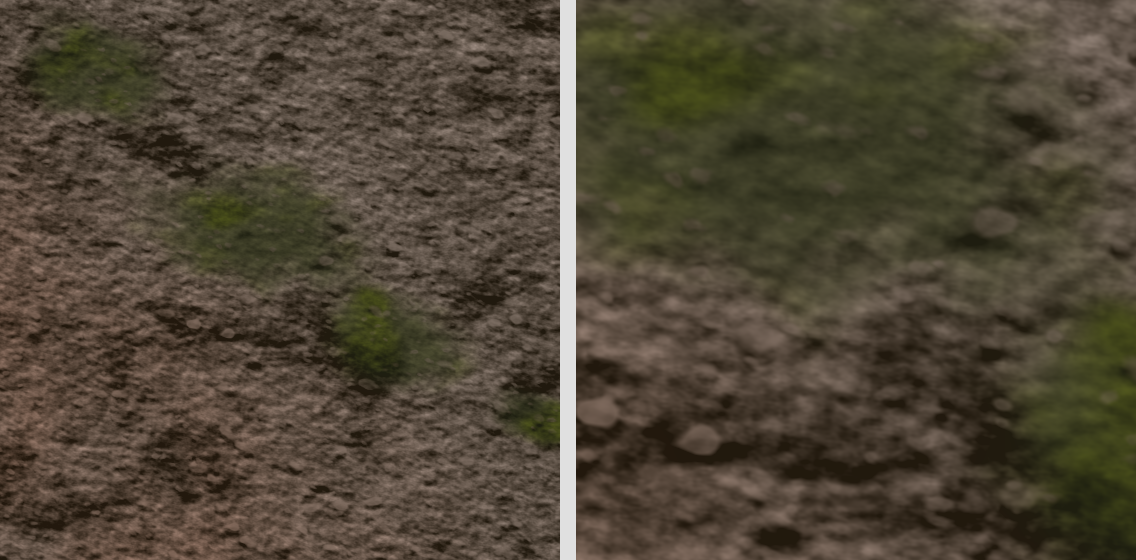
Left: the whole. Right: its middle third, enlarged.
Reproduce this texture procedurally as a WebGL 2 fragment shader.

```glsl
#version 300 es
precision highp float;

uniform vec2 u_resolution;
out vec4 fragColor;

float hash(vec2 p) {
    vec3 q = fract(p.xyx * 0.1031);
    q += dot(q, q.yzx + 33.33);
    return fract((q.x + q.y) * q.z);
}

vec2 hash2(vec2 p) {
    return vec2(hash(p), hash(p + 57.3));
}

float noise(vec2 p) {
    vec2 cell = floor(p), f = fract(p);
    f = f * f * (3.0 - 2.0 * f);
    float low = mix(hash(cell), hash(cell + vec2(1, 0)), f.x);
    float high = mix(hash(cell + vec2(0, 1)), hash(cell + vec2(1, 1)), f.x);
    return mix(low, high, f.y);
}

float fbm(vec2 p, int octaves) {
    float sum = 0.0, weight = 0.5, total = 0.0;
    for (int i = 0; i < octaves; i++) {
        sum += weight * noise(p);
        total += weight;
        weight *= 0.6;
        p = mat2(0.96, -0.28, 0.28, 0.96) * p * 1.95 + 17.7;
    }
    return sum / total;
}

vec2 rotate(vec2 p, float angle) {
    float c = cos(angle), s = sin(angle);
    return vec2(c * p.x - s * p.y, s * p.x + c * p.y);
}

// Scattered flat stones: x is the lit body, y the shadow beneath
vec2 stones(vec2 p, float density, float chance, float softness) {
    vec2 q = p * density, cell = floor(q), result = vec2(0);
    for (int y = -1; y <= 1; y++) {
        for (int x = -1; x <= 1; x++) {
            vec2 id = cell + vec2(x, y);
            float present = step(hash(id + 91.7), chance);
            vec2 d = rotate(q - id - hash2(id), 0.7 * hash(id + 13.1) - 0.15);
            float radius = mix(0.14, 0.36, hash(id + 29.4));
            float wobble = 0.25 * (noise(q * 4.0) - 0.5);
            float body = length(d * vec2(1.0, 1.9)) - radius + wobble;
            vec2 below = d + vec2(-0.06, 0.2);
            float shade = length(below * vec2(0.85, 1.7)) - radius + wobble;
            float tone = mix(0.45, 1.0, hash(id + 71.9));
            vec2 cover = vec2(tone, 1.0) * smoothstep(softness, -softness, vec2(body, shade));
            result = max(result, present * cover);
        }
    }
    return result;
}

// Ragged patches of growth descending across the slope
float growth(vec2 p) {
    float cover = 0.0;
    float ragged = 0.9 * (fbm(p * vec2(9.0, 13.0), 4) - 0.5);
    for (int i = 0; i < 4; i++) {
        float k = float(i);
        vec2 center = vec2(0.18 + 0.26 * k, 0.87 - 0.31 * k + 0.035 * k * k);
        float reach = 0.23 - 0.065 * abs(k - 1.0);
        vec2 d = rotate(p - center, 0.3) / vec2(reach, reach * 0.55);
        cover = max(cover, smoothstep(1.1, 0.45, length(d) + ragged));
    }
    return cover;
}

void main() {
    vec2 p = gl_FragCoord.xy / u_resolution;
    vec2 ground = rotate(p, 0.14) * vec2(1.0, 1.65);
    float green = growth(p);

    // Crumbly soil with light falling from the upper left
    vec2 clods = ground * 42.0;
    float height = fbm(clods, 4);
    float relief = height - fbm(clods + vec2(-0.2, 0.45), 4);
    float tone = 0.57 + 0.55 * (height - 0.5) + 0.75 * relief;
    tone += 0.32 * (fbm(ground * 7.0, 3) - 0.5);
    tone += 0.24 * (noise(ground * 125.0) - 0.5);
    tone = mix(tone, 0.52 + 0.6 * (tone - 0.55), green);

    // Hollows and dark tufts
    float hollow = fbm(ground * 6.5 + 41.0, 4);
    tone -= 0.36 * smoothstep(0.58, 0.76, hollow);
    float cracks = fbm(ground * vec2(15.0, 24.0) + 8.0, 3);
    tone -= 0.3 * smoothstep(0.6, 0.8, cracks) * (1.0 - 0.5 * green);

    // Pebbles in two sizes
    vec2 large = stones(p, 22.0, 0.22, 0.1);
    vec2 small = stones(p + 3.7, 48.0, 0.3, 0.16);
    float bare = 1.0 - 0.6 * green;
    tone -= bare * (0.3 * large.y + 0.2 * small.y);
    tone = mix(tone, 0.92, bare * 0.75 * large.x);
    tone = mix(tone, 0.88, bare * 0.6 * small.x);
    tone = clamp(tone, 0.02, 1.3);

    // Earth turns warmer toward the lower left
    vec3 soil = mix(vec3(0.12, 0.09, 0.045), vec3(0.54, 0.475, 0.425), tone);
    float warmth = smoothstep(1.2, 0.4, p.x + p.y) * fbm(p * 5.0, 3);
    soil *= mix(vec3(0.99, 1.0, 1.02), vec3(1.08, 0.95, 0.91), warmth);

    // Grass with brighter yellow-green cores
    float lush = smoothstep(0.42, 0.7, fbm(p * vec2(8.0, 11.0) + 23.0, 3));
    vec3 blade = mix(vec3(0.36, 0.355, 0.235), vec3(0.39, 0.42, 0.13), lush);
    vec3 grass = mix(vec3(0.11, 0.115, 0.06), blade, tone);
    float pebble = max(large.x, small.x);
    vec3 color = mix(soil, grass, green * (1.0 - 0.65 * pebble));

    fragColor = vec4(color, 1.0);
}
```
